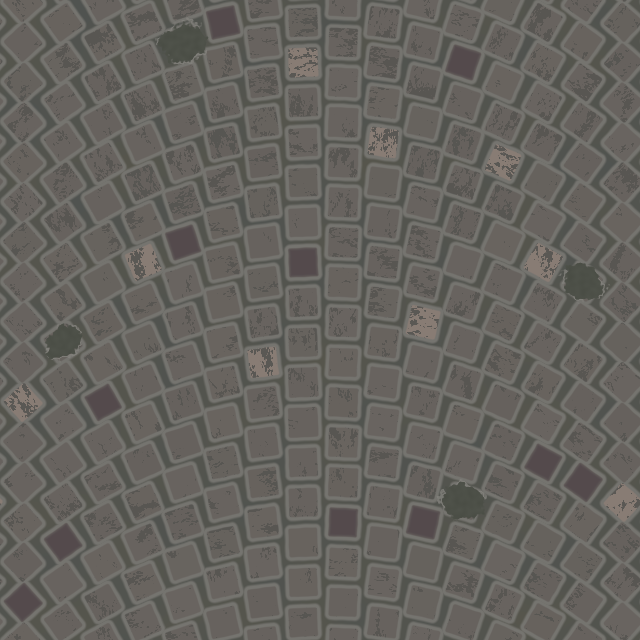
A WebGL 2 fragment shader for this texture:

```glsl
#version 300 es
precision highp float;
uniform vec2 u_resolution;
out vec4 fragColor;

#define STONES 16.0
#define ARC_RADIUS 11.2
#define HALF_SIZE 0.44
#define CORNER 0.13
#define WEAR 0.24
#define STONE_COLOR vec3(0.406, 0.387, 0.370)
#define RIM_COLOR vec3(0.460, 0.455, 0.437)
#define JOINT_COLOR vec3(0.325, 0.330, 0.306)
#define WORN_COLOR vec3(0.338, 0.332, 0.318)
#define TAN_COLOR vec3(0.535, 0.485, 0.455)
#define PLUM_COLOR vec3(0.328, 0.292, 0.300)
#define MOSS_COLOR vec3(0.300, 0.312, 0.280)

float hash(vec2 p) {
  return fract(sin(dot(p, vec2(127.1, 311.7))) * 43758.55);
}

vec2 gradient(vec2 cell) {
  float a = 6.2832 * hash(cell);
  return vec2(cos(a), sin(a));
}

float gradientNoise(vec2 p) {
  vec2 i = floor(p), f = fract(p);
  vec2 u = f * f * f * (f * (f * 6.0 - 15.0) + 10.0);
  vec2 e = vec2(0.0, 1.0);
  float low = mix(dot(gradient(i), f), dot(gradient(i + e.yx), f - e.yx), u.x);
  float high = mix(dot(gradient(i + e), f - e), dot(gradient(i + 1.0), f - 1.0), u.x);
  return mix(low, high, u.y);
}

float roundedBox(vec2 p, float halfSize, float radius) {
  vec2 q = abs(p) - halfSize + radius;
  return length(max(q, 0.0)) + min(max(q.x, q.y), 0.0) - radius;
}

// Scrambles the stone index so each rare kind gets a fixed count
int stoneRank(vec2 id) {
  int n = int(id.x) + 16 * int(id.y);
  return (n * (24 * n + 77)) & 255;
}

void main() {
  vec2 p = gl_FragCoord.xy / u_resolution * STONES;
  vec2 warped = p + 0.014 * vec2(gradientNoise(p * 4.0), gradientNoise(p * 4.0 + 37.0));

  // Nearest stone: staggered columns, each turned to follow the arcs
  float edge = 1e3, moss = 1e3;
  vec2 local = vec2(0.0), stone = vec2(0.0);
  float baseColumn = floor(p.x - 0.08);
  for (int i = -1; i <= 1; i++) {
    float column = baseColumn + float(i);
    float stagger = 0.94 - 0.5 * mod(column, 2.0);
    float wrapped = mod(column, STONES);
    float s = (0.5 * STONES - 0.5 - wrapped) / ARC_RADIUS;
    float c = sqrt(1.0 - s * s);
    for (int j = -1; j <= 1; j++) {
      float row = floor(p.y - stagger + 0.5) + float(j);
      vec2 id = vec2(wrapped, mod(row, STONES));
      vec2 d = warped - vec2(column + 0.58, row + stagger);
      vec2 q = vec2(c * d.x + s * d.y, c * d.y - s * d.x);
      float size = HALF_SIZE + 0.02 * (hash(id + 5.3) - 0.5);
      float dist = roundedBox(q, size, CORNER);
      if (dist < edge) {
        edge = dist;
        local = q;
        stone = id;
      }
      int rank = stoneRank(id);
      if (rank >= 20 && rank < 24) {
        float radius = mix(0.36, 0.58, hash(id + 2.7));
        moss = min(moss, length(q * vec2(0.85, 1.1)) - radius);
      }
    }
  }
  int kind = stoneRank(stone);
  float inside = 1.0 - smoothstep(-0.10, -0.055, edge);

  // Stone faces with a few tan and plum ones
  vec3 face = STONE_COLOR * (0.985 + 0.03 * hash(stone + 9.1));
  bool plum = kind < 11;
  bool tan_ = kind >= 11 && kind < 20;
  if (tan_) face = TAN_COLOR;
  if (plum) face = mix(STONE_COLOR, PLUM_COLOR, 1.0 - smoothstep(-0.16, -0.04, edge));

  // Speckled wear, streaked along one side of each stone
  vec2 streak = hash(stone + 1.7) > 0.5 ? vec2(0.7, 1.3) : vec2(1.3, 0.7);
  vec2 w = local * streak + stone * 7.31;
  float grain = 0.65 * gradientNoise(w * 2.6) + 0.45 * gradientNoise(w * 7.0)
              + 0.45 * gradientNoise(w * 18.0);
  float threshold = WEAR + 0.34 * (hash(stone + 3.9) - 0.5) - 0.10 * (p.y / STONES - 0.5);
  if (tan_) threshold = 0.10;
  float worn = smoothstep(threshold - 0.03, threshold + 0.03, grain);
  if (!plum) face = mix(face, WORN_COLOR, worn * 0.92);

  // Joints, pale rims and faces
  vec3 joint = JOINT_COLOR + vec3(0.02, 0.008, -0.012) * gradientNoise(p * 0.8);
  float rim = 1.0 - smoothstep(-0.025, 0.055, edge);
  vec3 color = mix(joint, RIM_COLOR, rim);
  color = mix(color, face, inside);

  // Moss clumps with ragged edges and pale flecks
  float ragged = moss + 0.16 * gradientNoise(p * 3.5) + 0.10 * gradientNoise(p * 11.0);
  float ring = smoothstep(-0.02, 0.01, ragged) * (1.0 - smoothstep(0.03, 0.07, ragged));
  float fleck = ring * smoothstep(0.08, 0.16, gradientNoise(p * 2.3 + 17.0));
  color = mix(color, RIM_COLOR * 1.12, fleck * 0.8);
  vec3 mossTone = MOSS_COLOR + 0.02 * gradientNoise(p * 6.0);
  color = mix(color, mossTone, 1.0 - smoothstep(-0.04, 0.02, ragged));

  fragColor = vec4(color, 1.0);
}
```
